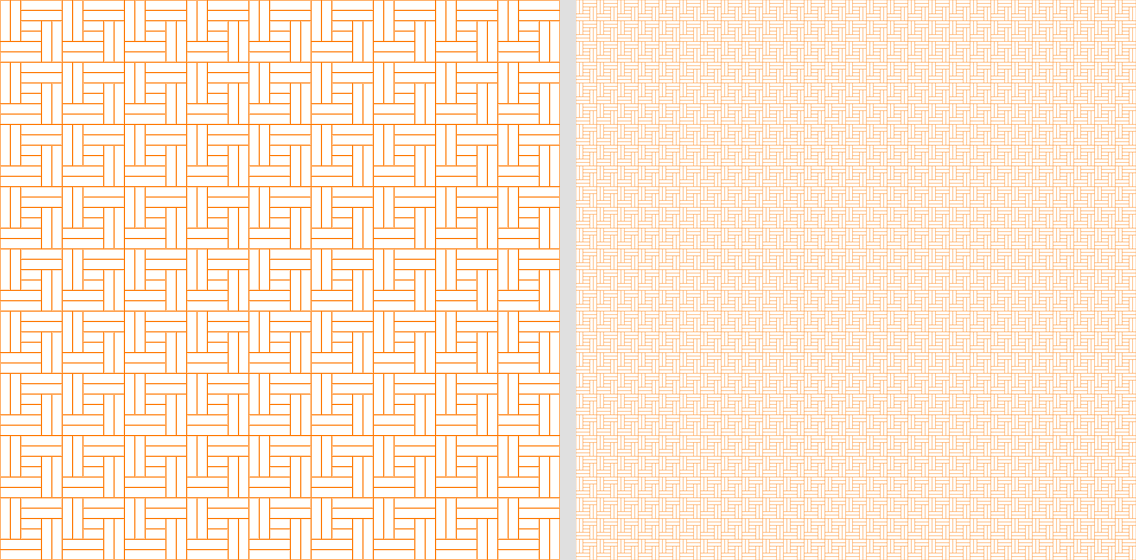
Left: one tile. Right: repeated 3 by 3.
Reproduce this pattern procedurally as a Shadertoy shader.

```glsl
// Basket-weave parquet: outlined plank pairs turning around a split square, in thin orange lines on white.

const float REPEATS = 9.0;                    // cells across and down
const float CELL = 6.0;                       // cell side, in plank widths
const float LINE_WIDTH = 0.11;                // in plank widths
const vec3 PAPER_COLOR = vec3(1.0, 1.0, 0.998);
const vec3 LINE_COLOR = vec3(1.0, 0.47, 0.0);

// Signed distance to a box of the given half size
float boxDistance(vec2 p, vec2 halfSize) {
    vec2 q = abs(p) - halfSize;
    return length(max(q, 0.0)) + min(max(q.x, q.y), 0.0);
}

// Distance to the outline and middle seam of one upright plank pair
float plankPair(vec2 p) {
    const vec2 halfSize = vec2(1.0, 2.0);
    float outline = abs(boxDistance(p, halfSize));
    float seam = boxDistance(p, vec2(0.0, halfSize.y));
    return min(outline, seam);
}

// Distance to the nearest line of a cell centred on the origin
float parquet(vec2 p) {
    float d = boxDistance(p, vec2(1.0, 0.0)); // seam of the central square
    for (int i = 0; i < 4; i++) {
        d = min(d, plankPair(p - vec2(-2.0, 1.0)));
        p = vec2(p.y, -p.x);                  // quarter turn
    }
    return d;
}

// Share of a pixel covered by a line whose centre is d away
float lineCoverage(float d, float pixel) {
    float halfLine = 0.5 * LINE_WIDTH;
    float near = max(d - 0.5 * pixel, -halfLine);
    float far = min(d + 0.5 * pixel, halfLine);
    return clamp((far - near) / pixel, 0.0, 1.0);
}

void mainImage(out vec4 fragColor, in vec2 fragCoord) {
    vec2 uv = fragCoord / iResolution.xy;
    vec2 p = (fract(uv * REPEATS) - 0.5) * CELL;
    float pixel = REPEATS * CELL / min(iResolution.x, iResolution.y);

    float ink = lineCoverage(parquet(p), pixel);
    fragColor = vec4(mix(PAPER_COLOR, LINE_COLOR, ink), 1.0);
}
```
